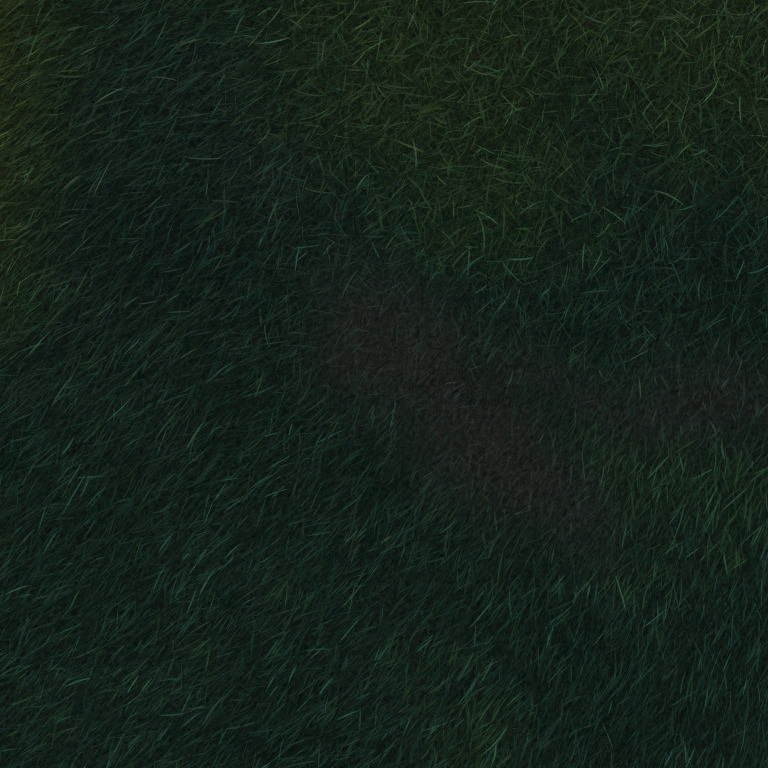
A WebGL 1 fragment shader for this texture:

```glsl
precision highp float;
// Dark meadow grass seen from above, around a worn strip of grey-brown soil.
// Layers of jittered cells each hold one thin, tapered blade, painted from
// deep to top; a heading field combs them and soft noise tints the regions.

uniform vec2 u_resolution;

const float LAYERS = 22.0;

vec4 hash4(vec3 p) {
  vec4 q = fract(p.xyzx * vec4(0.1031, 0.1030, 0.0973, 0.1099));
  q += dot(q, q.wzxy + 33.33);
  return fract((q.xxyz + q.yzzw) * q.zywx);
}

float gradientNoise(vec2 p) {
  vec2 i = floor(p), f = fract(p);
  vec2 u = f * f * f * (f * (f * 6.0 - 15.0) + 10.0);
  vec4 corner;
  vec2 o = vec2(0.0, 1.0);
  corner.x = dot(hash4(vec3(i, 5.0)).xy * 2.0 - 1.0, f);
  corner.y = dot(hash4(vec3(i + o.yx, 5.0)).xy * 2.0 - 1.0, f - o.yx);
  corner.z = dot(hash4(vec3(i + o.xy, 5.0)).xy * 2.0 - 1.0, f - o.xy);
  corner.w = dot(hash4(vec3(i + o.yy, 5.0)).xy * 2.0 - 1.0, f - o.yy);
  return mix(mix(corner.x, corner.y, u.x), mix(corner.z, corner.w, u.x), u.y);
}

float segmentDistance(vec2 p, vec2 a, vec2 b) {
  vec2 ab = b - a;
  return length(p - a - ab * clamp(dot(p - a, ab) / dot(ab, ab), 0.0, 1.0));
}

// How tousled the grass is: combed at the left and bottom, wild at upper right
float wildness(vec2 p) {
  return smoothstep(0.35, 0.8, p.y) * smoothstep(0.15, 0.55, p.x);
}

float heading(vec2 p) {
  return mix(0.78, 1.25, smoothstep(0.3, 0.95, p.x)) - 0.2 * smoothstep(0.5, 1.0, p.y);
}

// Worn soil: a diagonal patch joined to a strip that leaves at the right
float bareSoil(vec2 p) {
  vec2 w = p + 0.09 * vec2(gradientNoise(p * 8.0), gradientNoise(p * 8.0 + 31.0));
  float patchEdge = segmentDistance(w, vec2(0.48, 0.57), vec2(0.70, 0.36)) - 0.085;
  float stripEdge = segmentDistance(w, vec2(0.60, 0.49), vec2(1.05, 0.47)) - 0.045;
  return 1.0 - smoothstep(-0.08, 0.06, min(patchEdge, stripEdge));
}

vec3 grassTint(vec2 p) {
  float drift = gradientNoise(p * 4.0) + 0.5 * gradientNoise(p * 11.0 + 7.0);
  vec3 tint = mix(vec3(0.072, 0.142, 0.112), vec3(0.086, 0.152, 0.100),
                  smoothstep(-0.6, 0.7, drift + 0.6 * p.y - 0.2));
  // Dim olive light at the left edge and along the top
  float leftGlow = exp(-p.x * 13.0) * smoothstep(0.4, 0.85, p.y);
  float topGlow = wildness(p) * smoothstep(0.55, 1.05, p.y + 0.15 * drift);
  tint = mix(tint, vec3(0.165, 0.200, 0.095), clamp(0.8 * leftGlow + 0.4 * topGlow, 0.0, 1.0));
  // Cool shade at the upper left
  vec2 shade = (p - vec2(0.24, 0.72)) * vec2(6.0, 3.5);
  tint = mix(tint, vec3(0.070, 0.115, 0.110), 0.5 * exp(-dot(shade, shade)));
  return tint * (1.0 + 0.16 * drift);
}

// Coverage of a bent blade centred at the origin
float blade(vec2 d, float angle, float halfLength, float bend, float halfWidth, float soft) {
  float c = cos(angle), s = sin(angle);
  vec2 q = vec2(c * d.x + s * d.y, c * d.y - s * d.x);
  float t = q.x / halfLength;
  q.y -= bend * halfLength * (t * t - 0.3);
  float width = halfWidth * (1.0 - 0.8 * t * t);
  return (1.0 - smoothstep(width - soft, width + soft, abs(q.y)))
       * (1.0 - smoothstep(0.5, 1.0, abs(t)));
}

void main() {
  vec2 p = gl_FragCoord.xy / u_resolution.y;
  float soft = max(0.65 / u_resolution.y, 0.0009);
  float bare = bareSoil(p);
  vec3 grass = grassTint(p);
  vec3 soil = mix(grass, vec3(0.128, 0.132, 0.124), bare * 0.85);

  // Deep thatch below the blades
  float grain = gradientNoise(p * 150.0) + 0.6 * gradientNoise(p * 290.0);
  vec3 color = soil * (0.6 + 0.2 * bare + 0.4 * grain);

  for (float layer = 0.0; layer < LAYERS; layer++) {
    float depth = layer / (LAYERS - 1.0);
    float size = mix(0.022, 0.036, fract(layer * 0.618));
    vec2 shift = hash4(vec3(layer, 3.0, 9.0)).xy;
    vec2 home = floor(p / size + shift);
    for (float y = -1.0; y <= 1.0; y++) {
      for (float x = -1.0; x <= 1.0; x++) {
        vec2 cell = home + vec2(x, y);
        vec4 r = hash4(vec3(cell, layer * 7.0 + 1.0));
        vec4 k = hash4(vec3(cell, layer * 7.0 + 4.0));
        vec2 center = (cell + r.xy - shift) * size;
        float wild = wildness(center);
        float angle = heading(center) + (r.z + k.w - 1.0) * mix(0.85, 2.0, wild);
        float bend = (k.x - 0.5) * mix(0.25, 0.5, wild);
        float halfLength = size * mix(0.4, 0.97, k.y) * (1.0 - 0.3 * bare);
        float cover = blade(p - center, angle, halfLength, bend, mix(0.0004, 0.0012, k.z), soft);
        // Mostly dim blades, with a few that catch the light
        float glint = pow(r.w, 8.0) * mix(0.3, 1.0, depth) * (1.0 - 0.4 * bare);
        float light = mix(0.65, 1.0, depth) * (0.48 + 0.95 * fract(r.w * 7.3));
        vec3 bladeTint = mix(soil, grass, smoothstep(0.7, 0.95, k.y));
        bladeTint *= mix(vec3(0.88, 0.97, 1.14), vec3(1.14, 1.02, 0.88), fract(k.z * 9.7));
        vec3 bladeColor = bladeTint * (light + 0.9 * glint) + vec3(0.04, 0.055, 0.05) * glint;
        color = mix(color, bladeColor, cover * mix(0.85, 0.6, bare));
      }
    }
  }

  // Fine grain and a faint dusk haze
  color = color * (1.06 + 0.15 * grain) + vec3(0.010, 0.012, 0.011);
  gl_FragColor = vec4(color, 1.0);
}
```
